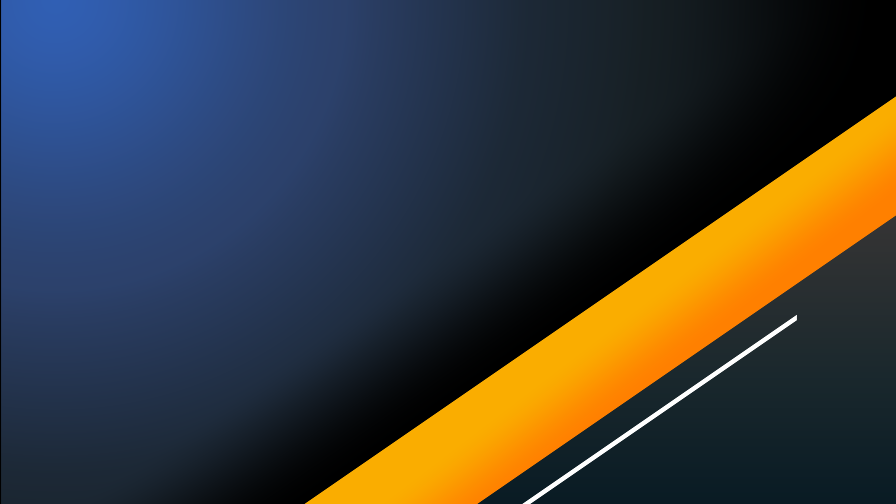
Give the GLSL for this background, as a Shadertoy shader.

```glsl
const vec2 BAND_NORMAL = vec2(0.5674, -0.8234);
const float BAND_TOP = 0.3427;
const float BAND_BOTTOM = 0.5373;

// Antialiased step: 0 below the edge, 1 above it
float edge(float value, float limit, float pixel) {
    return smoothstep(-0.5 * pixel, 0.5 * pixel, value - limit);
}

float stripe(float value, float start, float end, float pixel) {
    return edge(value, start, pixel) * (1.0 - edge(value, end, pixel));
}

// Blue corner light fading to black, shaded beside the band
vec3 backdrop(vec2 p, vec2 lightCenter, float bandDistance) {
    const vec3 BLUE = vec3(0.19, 0.375, 0.71);
    const vec3 NAVY = vec3(0.17, 0.25, 0.41);
    const vec3 SLATE = vec3(0.112, 0.16, 0.215);
    const vec3 CHARCOAL = vec3(0.09, 0.125, 0.145);
    float r = distance(p, lightCenter);
    vec3 color = mix(BLUE, NAVY, smoothstep(-0.05, 0.65, r));
    color = mix(color, SLATE, clamp((r - 0.58) / 0.35, 0.0, 1.0));
    color = mix(color, CHARCOAL, clamp((r - 0.93) / 0.24, 0.0, 1.0));
    color *= 1.0 - smoothstep(1.12, 1.65, r);
    return color * smoothstep(0.0, 0.26, bandDistance);
}

// Amber across the band, deeper orange toward its lower right
vec3 bandColor(float across, float along) {
    const vec3 AMBER = vec3(0.98, 0.68, 0.0);
    const vec3 ORANGE = vec3(1.0, 0.5, 0.0);
    float depth = across + 0.25 * (along - 0.6);
    return mix(AMBER, ORANGE, smoothstep(0.4, 1.15, depth));
}

// Vertical gradient of the lower right corner
vec3 panelColor(float height) {
    const vec3 TEAL = vec3(0.035, 0.105, 0.14);
    const vec3 STEEL = vec3(0.10, 0.155, 0.175);
    const vec3 GRAY = vec3(0.21, 0.205, 0.205);
    vec3 color = mix(TEAL, STEEL, clamp(height / 0.25, 0.0, 1.0));
    return mix(color, GRAY, clamp((height - 0.25) / 0.32, 0.0, 1.0));
}

void mainImage(out vec4 fragColor, in vec2 fragCoord) {
    vec2 p = fragCoord / iResolution.y;
    float pixel = 1.0 / iResolution.y;
    float d = dot(p, BAND_NORMAL);
    float along = dot(p, vec2(-BAND_NORMAL.y, BAND_NORMAL.x));
    float across = (d - BAND_TOP) / (BAND_BOTTOM - BAND_TOP);

    // Backdrop with its thin dark left border
    vec3 color = backdrop(p, vec2(0.11, 1.0), BAND_TOP - d);
    color *= edge(p.x, 0.0023, pixel);

    // Diagonal band and corner panel
    color = mix(color, bandColor(across, along), edge(d, BAND_TOP, pixel));
    color = mix(color, panelColor(p.y), edge(d, BAND_BOTTOM, pixel));

    // White accent with a vertical end cut
    float accent = stripe(d, 0.5879, 0.5969, pixel);
    accent *= 1.0 - edge(p.x, 1.581, pixel);
    color = mix(color, vec3(1.0), accent);

    fragColor = vec4(color, 1.0);
}
```
